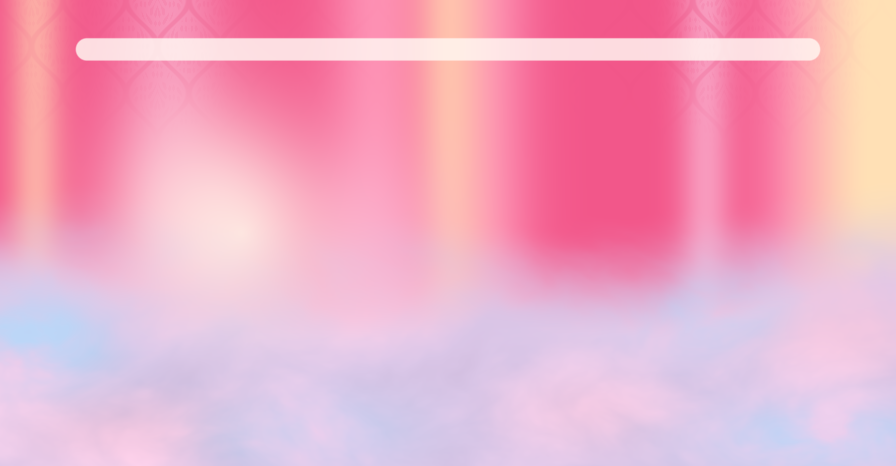
A WebGL 1 fragment shader for this background:

```glsl
precision highp float;

uniform vec2 u_resolution;

const float TAU = 6.28318;

const vec3 HOT_PINK = vec3(0.95, 0.34, 0.54);
const vec3 SOFT_PINK = vec3(1.00, 0.60, 0.73);
const vec3 ROSE_MILK = vec3(0.98, 0.69, 0.81);
const vec3 PEACH = vec3(1.00, 0.78, 0.68);
const vec3 CREAM = vec3(1.00, 0.88, 0.71);
const vec3 BLUSH = vec3(0.99, 0.82, 0.85);
const vec3 GLOW = vec3(1.00, 0.95, 0.90);
const vec3 LAVENDER = vec3(0.86, 0.78, 0.91);
const vec3 CLOUD_PINK = vec3(0.95, 0.78, 0.88);
const vec3 SKY_BLUE = vec3(0.73, 0.85, 0.98);

float band(float x, float center, float width) {
  float d = (x - center) / width;
  return exp(-d * d);
}

float blob(vec2 p, vec2 center, vec2 radius) {
  vec2 d = (p - center) / radius;
  return exp(-dot(d, d));
}

vec2 hash2(vec2 p) {
  vec2 q = vec2(dot(p, vec2(127.1, 311.7)), dot(p, vec2(269.5, 183.3)));
  return fract(sin(q) * 43758.5);
}

// Soft round puffs, summed over nearby cell points
float puffs(vec2 p) {
  vec2 cell = floor(p);
  vec2 local = fract(p);
  float sum = 0.0;
  for (int j = -1; j <= 1; j++) {
    for (int i = -1; i <= 1; i++) {
      vec2 offset = vec2(float(i), float(j));
      vec2 d = offset + hash2(cell + offset) - local;
      float near = max(1.0 - dot(d, d), 0.0);
      sum += near * near;
    }
  }
  return sum;
}

// Octaves of puffs, roughly centered on zero
float clouds(vec2 p) {
  float sum = 0.0;
  float amplitude = 0.5;
  for (int i = 0; i < 5; i++) {
    p += 0.12 * sin(p.yx * 2.3 + float(i));
    sum += amplitude * (puffs(p) - 1.0);
    p = mat2(1.6, 1.2, -1.2, 1.6) * p + 3.7;
    amplitude *= 0.52;
  }
  return sum;
}

// Staggered ogee lattice with filigree inside each cell
float damask(vec2 p, float pixel) {
  float side = abs(fract(p.x) - 0.5);
  float edge = side - 0.25 - 0.25 * cos(TAU * p.y);
  float outline = 1.0 - smoothstep(0.025, 0.055 + pixel, abs(edge));
  float curls = sin(side * 48.0 + 3.0 * sin(p.y * TAU * 2.0))
              * cos(p.y * TAU * 5.0 + 4.0 * sin(side * 14.0));
  float motif = smoothstep(0.0, 0.5, curls) * smoothstep(0.07, 0.14, abs(edge));
  return outline + 0.45 * motif;
}

float capsule(vec2 p, vec2 center, float halfLength, float radius) {
  vec2 d = p - center;
  d.x = max(abs(d.x) - halfLength + radius, 0.0);
  return length(d) - radius;
}

// Vertical folds of pink, peach and cream
vec3 curtain(float x) {
  vec3 color = HOT_PINK;
  color = mix(color, SOFT_PINK, 0.85 * band(x, 0.42, 0.055));
  color = mix(color, SOFT_PINK, 0.80 * band(x, 0.54, 0.055));
  color = mix(color, ROSE_MILK, 0.65 * band(x, 0.19, 0.055));
  color = mix(color, PEACH, 0.75 * band(x, 0.040, 0.030));
  color = mix(color, PEACH, 0.92 * band(x, 0.503, 0.040));
  color = mix(color, ROSE_MILK, 0.75 * band(x, 0.788, 0.030));
  color = mix(color, SOFT_PINK, 0.75 * smoothstep(0.80, 0.90, x));
  return mix(color, CREAM, smoothstep(0.85, 0.975, x));
}

vec3 sky(vec2 uv, float puff) {
  float blue = blob(uv, vec2(0.03, 0.26), vec2(0.09, 0.10))
             + 0.6 * blob(uv, vec2(0.78, 0.32), vec2(0.08, 0.09))
             + blob(uv, vec2(0.92, 0.06), vec2(0.13, 0.08))
             + 0.5 * blob(uv, vec2(0.35, 0.07), vec2(0.12, 0.09));
  float pink = blob(uv, vec2(0.95, 0.30), vec2(0.12, 0.12))
             + blob(uv, vec2(0.15, 0.08), vec2(0.14, 0.10))
             + 0.8 * blob(uv, vec2(0.66, 0.12), vec2(0.10, 0.09))
             + 0.6 * blob(uv, vec2(0.12, 0.42), vec2(0.12, 0.09))
             + 0.6 * blob(uv, vec2(0.40, 0.38), vec2(0.18, 0.10));
  vec3 color = mix(LAVENDER, CLOUD_PINK, clamp(pink + 0.5 * puff, 0.0, 1.0));
  color = mix(color, SKY_BLUE, clamp(blue * (0.75 - 1.3 * puff), 0.0, 0.9));
  return color + 0.05 * puff * (1.0 - smoothstep(0.15, 0.40, uv.y));
}

void main() {
  vec2 uv = gl_FragCoord.xy / u_resolution;
  float aspect = u_resolution.x / u_resolution.y;
  float pixel = 1.0 / u_resolution.y;
  vec2 p = vec2(uv.x * aspect, uv.y);

  // Curtain and its faded wallpaper
  vec3 color = curtain(uv.x);
  float panels = band(uv.x, 0.18, 0.14) + band(uv.x, 0.78, 0.11);
  float lace = damask(p * vec2(7.4, 5.0), 7.0 * pixel);
  float laceFade = panels * smoothstep(0.64, 0.95, uv.y);
  color = mix(color, HOT_PINK * 0.97, 0.32 * lace * laceFade);

  // Pale veils
  color = mix(color, ROSE_MILK, 0.80 * blob(uv, vec2(0.41, 0.44), vec2(0.10, 0.22)));
  color = mix(color, BLUSH, 0.95 * blob(uv, vec2(0.23, 0.50), vec2(0.11, 0.28)));

  // Sky rising higher toward both sides
  float puff = clouds(p * vec2(4.0, 6.0));
  float lift = 0.08 * smoothstep(0.20, 0.50, abs(uv.x - 0.50));
  float skyMask = 1.0 - smoothstep(0.28, 0.54, uv.y - lift + 0.03 * puff);
  color = mix(color, sky(uv, puff), skyMask);

  // Sun glow
  vec2 sun = vec2(0.27, 0.50);
  float sunDistance = length((uv - sun) * vec2(aspect, 1.0));
  color = mix(color, GLOW, 0.45 * exp(-sunDistance * sunDistance * 28.0));
  color = mix(color, GLOW, 0.55 * exp(-sunDistance * 16.0));

  // Translucent rounded bar
  float bar = capsule(p, vec2(0.5 * aspect, 0.894), 0.4154 * aspect, 0.024);
  float barMask = 1.0 - smoothstep(-pixel, pixel, bar);
  color = mix(color, vec3(1.0, 0.97, 0.95), 0.83 * barMask);

  gl_FragColor = vec4(color, 1.0);
}
```
